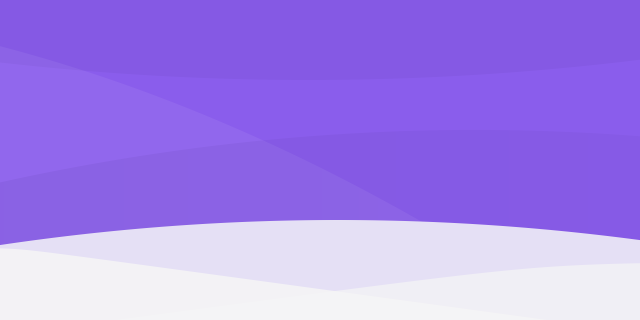
Reproduce this background procedurally as a WebGL 1 fragment shader.

```glsl
precision highp float;
uniform vec2 u_resolution;

#define VIOLET vec3(0.543, 0.366, 0.924)
#define SHADE vec3(0.16, 0.10, 0.42)
#define HILL vec3(0.898, 0.879, 0.959)
#define PAPER vec3(0.961, 0.961, 0.963)
#define BAND_ALPHA 0.06
#define GLOW_ALPHA 0.06
#define SLOPE_ALPHA 0.065
#define LEFT_ALPHA 0.86
#define RIGHT_ALPHA 0.70

// Height of a wide arc with the given apex and curvature
float arc(float x, vec2 apex, float bend) {
  float d = x - apex.x;
  return apex.y + bend * d * d;
}

// Smooth minimum, rounding the corner where two lines meet
float softMin(float a, float b, float rounding) {
  return 0.5 * (a + b - sqrt((a - b) * (a - b) + rounding * rounding));
}

// Coverage of the area under a curve, one pixel soft
float below(float y, float curve) {
  return clamp((curve - y) * u_resolution.y + 0.5, 0.0, 1.0);
}

void main() {
  // x spans 0 to 2, y spans 0 to 1
  vec2 p = gl_FragCoord.xy / u_resolution * vec2(2.0, 1.0);

  // Translucent violet sweeps
  float band = 1.0 - below(p.y, arc(p.x, vec2(0.964, 0.750), 0.059));
  float glow = below(p.y, arc(p.x, vec2(-1.12, 1.0025), -0.117));
  float slope = below(p.y, arc(p.x, vec2(1.484, 0.594), -0.0745));
  vec3 color = mix(VIOLET, SHADE, band * BAND_ALPHA);
  color = mix(color, vec3(1.0), glow * GLOW_ALPHA);
  color = mix(color, SHADE, slope * SLOPE_ALPHA * mix(1.1, 0.7, p.x * 0.5));

  // Pale hill
  float hill = below(p.y, arc(p.x, vec2(1.055, 0.3125), -0.0703));
  color = mix(color, HILL, hill);

  // Two crossing paper slopes, each levelling off at its outer end
  float run = p.x - 1.0417;
  float leftSlope = softMin(0.0911 - 0.1365 * run, 0.2266, 0.010);
  float rightSlope = softMin(0.0935 + 0.135 * run, 0.1854, 0.038);
  color = mix(color, PAPER, below(p.y, leftSlope) * LEFT_ALPHA);
  color = mix(color, PAPER, below(p.y, rightSlope) * RIGHT_ALPHA);

  gl_FragColor = vec4(color, 1.0);
}
```
